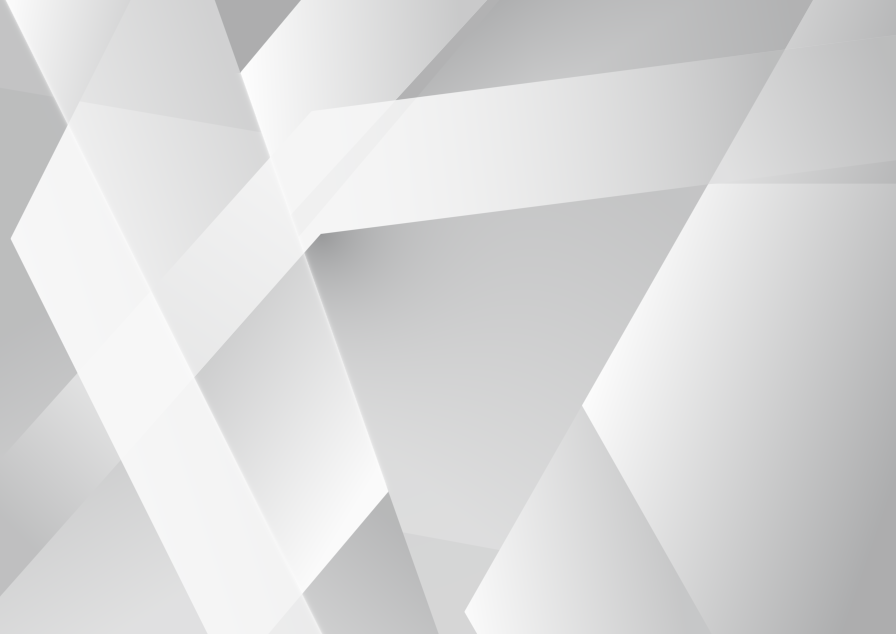
This background is drawn by a Shadertoy shader. Its source:

```glsl
// Overlapping translucent grey and white angular panels with soft gradients.

// Signed distance to the line a-b: positive to the right of a downward line.
float lineDistance(vec2 p, vec2 a, vec2 b) {
    vec2 d = normalize(b - a);
    return dot(p - a, vec2(d.y, -d.x));
}

// Smooth half plane on the positive side of the line a-b.
float cut(vec2 p, vec2 a, vec2 b) {
    float soft = 4.0 / iResolution.y;
    return smoothstep(-soft, soft, lineDistance(p, a, b));
}

// Linear ramp from 0 at a to 1 at b.
float fade(vec2 p, vec2 a, vec2 b) {
    vec2 d = b - a;
    return clamp(dot(p - a, d) / dot(d, d), 0.0, 1.0);
}

void mainImage(out vec4 fragColor, in vec2 fragCoord) {
    // Canvas of 7.68 by 5.42 units, y pointing down
    vec2 p = fragCoord / iResolution.xy;
    p = vec2(p.x, 1.0 - p.y) * vec2(7.68, 5.42);

    // Shared edges
    float rightOfSlant = cut(p, vec2(0.05, 0.0), vec2(2.76, 5.42));
    float rightOfSpine = cut(p, vec2(2.06, 0.62), vec2(3.76, 5.42));
    float rightOfRidge = cut(p, vec2(6.97, 0.0), vec2(3.98, 5.23));
    float aboveDiagonal = cut(p, vec2(0.0, 5.1), vec2(2.75, 2.0));
    float aboveArm = cut(p, vec2(2.67, 0.95), vec2(7.68, 0.30));
    float aboveArmBase = cut(p, vec2(2.75, 2.0), vec2(7.68, 1.37));
    float aboveCrease = cut(p, vec2(0.0, 0.75), vec2(2.23, 1.13));

    // Backdrop and upper left panel
    float tone = mix(0.74, 0.88, fade(p, vec2(0.0, 2.9), vec2(1.4, 5.2)));
    tone += 0.025 * aboveCrease;
    tone = mix(tone, mix(0.98, 0.83, fade(p, vec2(0.1, 0.1), vec2(1.1, 0.3))), rightOfSlant);

    // Left chevron, whiter where it lies left of the slant
    float leftChevron = cut(p, vec2(1.12, 0.0), vec2(0.09, 2.04))
                      * cut(p, vec2(0.09, 2.04), vec2(1.78, 5.42));
    float chevronTone = mix(0.98, 0.85, fade(p, vec2(0.1, 2.0), vec2(2.2, 1.3)));
    chevronTone = mix(chevronTone, 0.965, 0.8 * (1.0 - rightOfSlant)) - 0.03 * aboveCrease;
    tone = mix(tone, chevronTone, leftChevron);

    // Lower left panel and the dark wedge under it
    float panelTone = mix(0.81, 0.98, fade(p, vec2(1.8, 3.1), vec2(3.25, 4.0)));
    float wedge = cut(p, vec2(3.34, 4.19), vec2(2.3, 5.42));
    panelTone = mix(panelTone, mix(0.82, 0.72, fade(p, vec2(2.6, 5.4), vec2(3.4, 4.5))), wedge);
    tone = mix(tone, panelTone, rightOfSlant * (1.0 - aboveDiagonal));
    tone -= 0.03 * wedge * (1.0 - rightOfSlant);

    // Central field with a shadow in its corner
    float fieldTone = mix(0.87, 0.77, fade(p, vec2(3.7, 4.2), vec2(5.8, 1.8)));
    fieldTone -= 0.24 * exp(-1.6 * distance(p, vec2(2.75, 2.0)));
    fieldTone -= 0.03 * (1.0 - cut(p, vec2(3.45, 4.55), vec2(4.27, 4.70)));
    float topTone = mix(0.68, 0.80, fade(p, vec2(4.2, 0.0), vec2(4.7, 0.8)));
    topTone = mix(topTone, 0.70, fade(p, vec2(4.6, 0.7), vec2(6.8, 0.3)));
    tone = mix(tone, mix(fieldTone, topTone, aboveArm), rightOfSpine);

    // Upper blade with a narrow dark rim
    float beyondBlade = cut(p, vec2(4.18, 0.0), vec2(2.6, 1.72));
    float rim = beyondBlade * (1.0 - cut(p, vec2(4.28, 0.0), vec2(2.7, 1.86)));
    float blade = cut(p, vec2(2.58, 0.0), vec2(2.06, 0.62)) * rightOfSpine * (1.0 - beyondBlade);
    tone = mix(tone, mix(0.99, 0.79, fade(p, vec2(2.1, 0.6), vec2(3.95, 0.5))), blade);
    tone = mix(tone, 0.70, rim * aboveArm);

    // Lower right panel
    float lowerPanel = rightOfRidge * cut(p, vec2(3.98, 5.23), vec2(4.09, 5.42));
    tone = mix(tone, mix(0.98, 0.78, fade(p, vec2(4.0, 5.2), vec2(5.8, 4.9))), lowerPanel);

    // Right chevron
    float rightChevron = rightOfRidge * cut(p, vec2(4.99, 3.47), vec2(6.10, 5.42));
    float rightTone = mix(0.99, 0.68, fade(p, vec2(5.0, 3.4), vec2(7.6, 4.3)));
    rightTone -= 0.05 * cut(p, vec2(0.0, 1.57), vec2(7.68, 1.57)) + 0.05 * aboveArm;
    tone = mix(tone, rightTone, rightChevron);

    // Bent ribbon: a diagonal on the left, a long arm on the right
    float ribbon = (1.0 - aboveArm) * cut(p, vec2(2.67, 0.95), vec2(0.0, 3.93))
                 * max(aboveDiagonal, aboveArmBase);
    float along = fade(p, vec2(2.7, 1.3), vec2(6.6, 0.8));
    float armTone = mix(0.96, 0.74, along * along);
    armTone = mix(armTone, mix(0.88, 0.74, fade(p, vec2(6.2, 1.4), vec2(7.7, 0.8))), rightOfRidge);
    float diagonalTone = mix(0.96, 0.91, fade(p, vec2(2.6, 1.2), vec2(1.4, 2.9)));
    diagonalTone = mix(0.97, diagonalTone, rightOfSlant);
    float tailTone = mix(0.75, 0.88, fade(p, vec2(0.0, 4.4), vec2(0.9, 3.5)));
    diagonalTone = mix(tailTone, diagonalTone, leftChevron);
    float ribbonTone = mix(diagonalTone, armTone, rightOfSpine) - 0.02 * rim * rightOfSpine;
    tone = mix(tone, ribbonTone, ribbon);

    // Thin bright glints along the two long edges
    float slantGlint = exp(-70.0 * abs(lineDistance(p, vec2(0.05, 0.0), vec2(2.76, 5.42))));
    float spineGlint = exp(-70.0 * abs(lineDistance(p, vec2(2.06, 0.62), vec2(3.76, 5.42))));
    spineGlint *= step(0.62, p.y) * (1.0 - smoothstep(4.1, 4.25, p.y));
    tone = mix(tone, 1.0, 0.5 * max(slantGlint, spineGlint));

    // Cool tint in the greys
    fragColor = vec4(vec3(tone) + vec3(-0.008, 0.0, 0.012) * (1.0 - tone), 1.0);
}
```
